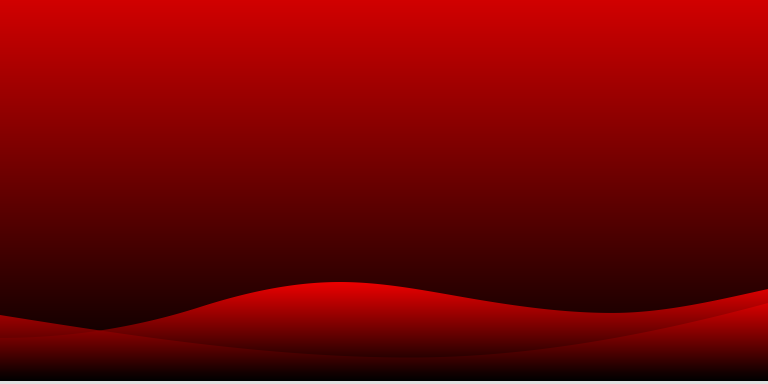
Give the GLSL for this background, as a WebGL 2 fragment shader.

```glsl
#version 300 es
precision highp float;
// Red backdrop fading to black, with two overlapping glossy waves at the foot.
// Wave crests are smooth cubic curves through a few knots; each wave is filled
// with a vertical fade, and a thin pale strip closes the bottom edge.

uniform vec2 u_resolution;
out vec4 fragColor;

const vec3 SKY_RED = vec3(0.82, 0.0, 0.0);
const vec3 BACK_RED = vec3(0.93, 0.0, 0.0);
const vec3 FRONT_RED = vec3(0.90, 0.0, 0.0);
const vec3 STRIP_GREY = vec3(0.88);
const float STRIP_HEIGHT = 0.0078;
const float FRONT_OPACITY = 0.8;

// Cubic Hermite curve between two knots, each holding (x, height, slope).
float hermite(float x, vec3 a, vec3 b) {
  float span = b.x - a.x;
  float t = (x - a.x) / span;
  float s = 1.0 - t;
  float blend = t * t * (3.0 - 2.0 * t);
  return mix(a.y, b.y, blend) + span * t * s * (a.z * s - b.z * t);
}

// Crest of the rear wave: a tall hump, a shallow dip and a rise.
float backCrest(float x) {
  vec3 knots[6] = vec3[6](
    vec3(0.0, 0.120, 0.0), vec3(0.521, 0.2005, 0.32),
    vec3(0.885, 0.2656, 0.0), vec3(1.25, 0.2188, -0.165),
    vec3(1.594, 0.185, 0.0), vec3(2.0, 0.2474, 0.22));
  int k = 0;
  for (int i = 1; i < 5; i++) {
    if (x >= knots[i].x) k = i;
  }
  return hermite(x, knots[k], knots[k + 1]);
}

// Crest of the front wave: one broad valley.
float frontCrest(float x) {
  vec3 left = vec3(0.0, 0.1797, -0.16);
  vec3 valley = vec3(1.068, 0.069, 0.0);
  vec3 right = vec3(2.0, 0.2109, 0.27);
  return x < valley.x ? hermite(x, left, valley) : hermite(x, valley, right);
}

// Smooth coverage of the area under a crest.
float below(float y, float crest, float pixel) {
  return clamp((crest - y) / pixel + 0.5, 0.0, 1.0);
}

// Linear fade from black at the low level to full colour at the high level.
vec3 fade(vec3 color, float y, float low, float high) {
  return color * clamp((y - low) / (high - low), 0.0, 1.0);
}

void main() {
  float pixel = 1.0 / u_resolution.y;
  float x = 2.0 * gl_FragCoord.x / u_resolution.x;
  float y = gl_FragCoord.y * pixel;

  vec3 color = fade(SKY_RED, y, 0.045, 1.0);

  // Waves, rear to front
  vec3 backFill = fade(BACK_RED, y, 0.03, 0.2656);
  color = mix(color, backFill, below(y, backCrest(x), pixel));
  vec3 frontFill = fade(FRONT_RED, y, 0.008, 0.215);
  color = mix(color, frontFill, FRONT_OPACITY * below(y, frontCrest(x), pixel));

  // Pale strip along the bottom
  color = mix(color, STRIP_GREY, below(y, STRIP_HEIGHT, pixel));
  fragColor = vec4(color, 1.0);
}
```
